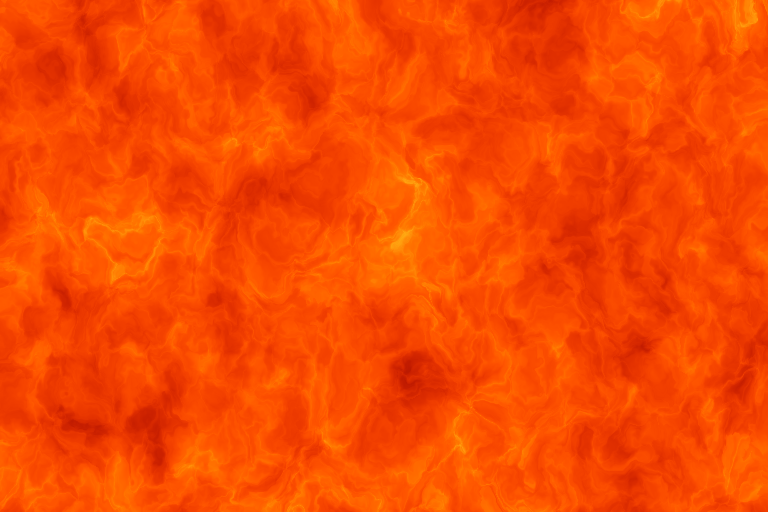
This texture is drawn by a Shadertoy shader. Its source:

```glsl
// A wall of fire: soft dark and bright clouds, crossed by short curling wisps.
// Warped cellular noise makes the folded sheets, layered noise makes the clouds
// and fine strands; the summed heat is mapped from deep red to yellow-orange.

#define CLOUD_SCALE 8.0
#define SHEET_SCALE 11.0
#define STRAND_SCALE 13.0
#define SMOKE_SCALE 26.0
#define WARP_AMOUNT 0.15
#define STRETCH vec2(1.0, 0.85)
#define BASE_HEAT 0.280
#define CLOUD_CONTRAST 0.37
#define SHEET_GLOW 0.10
#define STRAND_GLOW 0.17
#define SMOKE_CONTRAST 0.15

vec2 hash2(vec2 cell) {
    vec3 q = fract(cell.xyx * vec3(0.1031, 0.1030, 0.0973));
    q += dot(q, q.yzx + 33.33);
    return fract((q.xx + q.yz) * q.zy);
}

float valueNoise(vec2 p) {
    vec2 i = floor(p), f = fract(p);
    f = f * f * f * (f * (f * 6.0 - 15.0) + 10.0);
    float low = mix(hash2(i).x, hash2(i + vec2(1, 0)).x, f.x);
    float high = mix(hash2(i + vec2(0, 1)).x, hash2(i + vec2(1, 1)).x, f.x);
    return mix(low, high, f.y);
}

// Layered noise, rotated at each octave, in the range 0 to 1
float layers(vec2 p) {
    float sum = 0.0, total = 0.0, weight = 1.0;
    p = mat2(0.8, 0.6, -0.6, 0.8) * p;
    for (int k = 0; k < 5; k++) {
        sum += weight * valueNoise(p);
        total += weight;
        weight *= 0.53;
        p = mat2(1.6, 1.2, -1.2, 1.6) * p + 17.3;
    }
    return sum / total;
}

vec2 warp(vec2 p, float scale) {
    return vec2(layers(p * scale + 31.7), layers(p * scale + 73.1)) - 0.5;
}

// Glowing cell borders, brighter on one side so they read as folded sheets
float sheets(vec2 p) {
    vec2 base = floor(p);
    float nearest = 8.0, second = 8.0, glowA = 0.0, glowB = 0.0;
    for (int y = -1; y <= 1; y++)
    for (int x = -1; x <= 1; x++) {
        vec2 cell = base + vec2(x, y);
        float d = length(cell + hash2(cell + 50.0) - p);
        float glow = hash2(cell + 90.0).x;
        if (d < nearest) {
            second = nearest; glowB = glowA;
            nearest = d; glowA = glow;
        } else if (d < second) {
            second = d; glowB = glow;
        }
    }
    float border = second - nearest;
    float side = mix(0.5 * (glowA + glowB), glowA, smoothstep(0.0, 0.16, border));
    return exp(-4.5 * border) * (0.05 + 0.95 * side);
}

// Bright lines along the middle level of the noise, faded into short wisps
float strands(vec2 p) {
    float fold = 1.0 - abs(2.0 * layers(p) - 1.0);
    float patches = smoothstep(0.35, 0.75, valueNoise(p * 0.9 + 60.0));
    return pow(fold, 9.0) * patches;
}

vec3 fireColor(float heat) {
    float shade = clamp((0.36 - heat) / 0.19, 0.0, 1.4);
    float red = 1.0 - 0.14 * pow(shade, 1.9);
    float blue = 0.35 * max(heat - 0.46, 0.0);
    return vec3(red, clamp(heat, 0.10, 0.68), blue);
}

void mainImage(out vec4 fragColor, in vec2 fragCoord) {
    vec2 p = fragCoord / iResolution.y * STRETCH + 3.0;

    // Swirling of the domain, coarse and then fine
    vec2 swirled = p + WARP_AMOUNT * warp(p, 8.0);
    vec2 curled = swirled + 0.28 * WARP_AMOUNT * warp(swirled + 9.0, 24.0);

    float cloud = layers(mix(p, swirled, 0.7) * CLOUD_SCALE);
    float lively = 0.25 + 0.75 * smoothstep(0.40, 0.68, cloud);

    // Heat from clouds, smoke, sheets of two sizes, and strands
    float heat = BASE_HEAT + CLOUD_CONTRAST * (cloud - 0.5);
    heat += SMOKE_CONTRAST * (layers(curled * SMOKE_SCALE) - 0.5);
    heat += SHEET_GLOW * (sheets(curled * SHEET_SCALE) - 0.2);
    heat += SHEET_GLOW * (sheets(curled * SHEET_SCALE * 2.1 + 40.0) - 0.2) * (0.4 + lively);
    heat += STRAND_GLOW * lively * strands(curled * STRAND_SCALE + 20.0);

    fragColor = vec4(fireColor(heat), 1.0);
}
```
